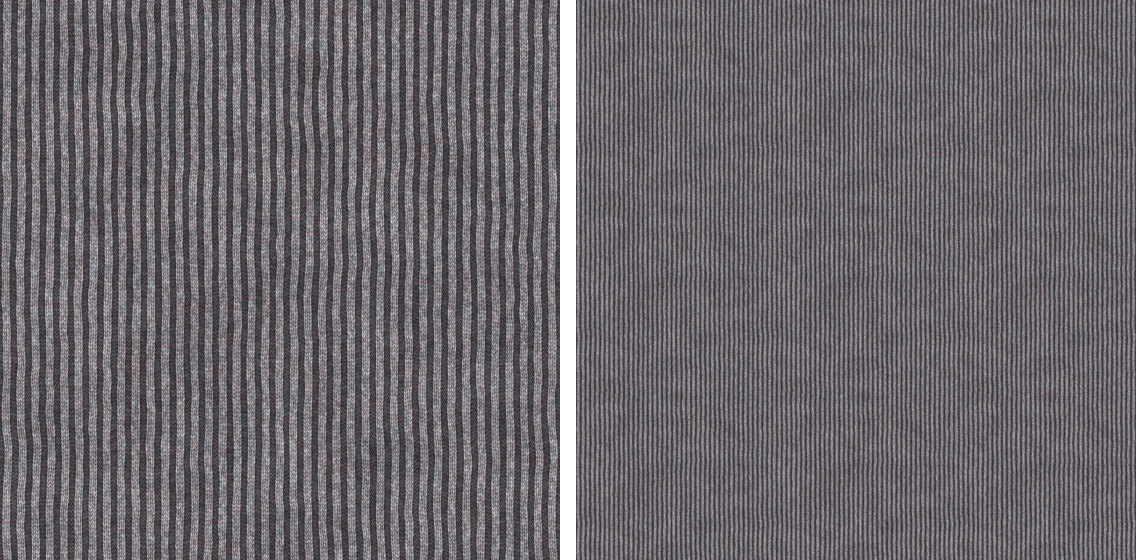
Left: one tile. Right: repeated 3 by 3.
Write a three.js fragment shader that draws this texture.

```glsl
// Ribbed grey knit: raised ribs of two stitch columns between dark purl valleys.
varying vec2 vUv;

const float TAU = 6.28319;
const float RIBS = 39.0;
const float ROWS = 144.0;
const float SAMPLE_SPREAD = 0.0005;
const vec3 YARN_TINT = vec3(0.006, -0.010, 0.010);
const vec3 HEATHER_TINT = vec3(0.030, -0.008, -0.012);

float hash(vec2 p) {
  vec3 q = fract(p.xyx * 0.1031);
  q += dot(q, q.yzx + 33.33);
  return fract((q.x + q.y) * q.z);
}

// Value noise that wraps after a whole number of cells.
float wrapNoise(vec2 uv, vec2 cells, float seed) {
  vec2 p = uv * cells;
  vec2 i = floor(p);
  vec2 f = p - i;
  f = f * f * (3.0 - 2.0 * f);
  vec2 lo = mod(i, cells) + seed;
  vec2 hi = mod(i + 1.0, cells) + seed;
  float bottom = mix(hash(lo), hash(vec2(hi.x, lo.y)), f.x);
  float top = mix(hash(vec2(lo.x, hi.y)), hash(hi), f.x);
  return mix(bottom, top, f.y);
}

float signedNoise(vec2 uv, vec2 cells, float seed) {
  return wrapNoise(uv, cells, seed) * 2.0 - 1.0;
}

// Two columns of V stitches; across runs from 0 to 1 over the rib.
float ribShade(float across, float row, float rib) {
  float column = across * 2.0;
  float side = fract(column) - 0.5;
  float legId = rib * 4.0 + floor(across * 4.0);
  float along = row - abs(side) * 1.5;
  float strand = smoothstep(0.0, 0.65, sin(TAU * abs(side)));
  float swell = 0.5 - 0.5 * cos(TAU * fract(along));
  float variation = hash(vec2(legId, mod(floor(along), ROWS))) - 0.5;
  return 0.31 + 0.38 * strand * (0.42 + 0.58 * swell) + 0.15 * variation;
}

// Interlocked purl bumps; across runs from 0 to 1 over the valley.
float valleyShade(float across, float row, float rib) {
  float along = row + 0.28 * cos(TAU * across * 2.0);
  float bump = 0.5 + 0.5 * cos(TAU * along);
  float variation = hash(vec2(rib + 211.0, mod(floor(along + 0.5), ROWS))) - 0.5;
  float shadow = smoothstep(0.0, 0.3, across) * smoothstep(1.0, 0.7, across);
  return 0.175 + 0.14 * bump * (0.5 + 0.5 * shadow) + 0.03 * shadow + 0.05 * variation;
}

vec3 knit(vec2 uv) {
  // Hand-made wobble of ribs and rows
  float sway = 0.0026 * signedNoise(uv, vec2(9.0, 11.0), 3.0)
             + 0.0012 * signedNoise(uv, vec2(26.0, 34.0), 17.0);
  float x = (uv.x + sway) * RIBS;
  float rib = mod(floor(x), RIBS);
  float offset = fract(x) - 0.5;
  float row = uv.y * ROWS + 0.5 * signedNoise(uv, vec2(39.0, 24.0), 41.0)
            + hash(vec2(rib, 7.0));

  // Raised rib over the recessed valley
  float halfWidth = 0.285 + 0.025 * signedNoise(uv, vec2(39.0, 30.0), 59.0);
  float ribMask = 1.0 - smoothstep(halfWidth - 0.035, halfWidth + 0.035, abs(offset));
  float ribAcross = clamp(offset / halfWidth * 0.5 + 0.5, 0.0, 0.999);
  float valleyAcross = (fract(offset + 1.0) - halfWidth) / (1.0 - 2.0 * halfWidth);
  float raised = ribShade(ribAcross, row, rib);
  float sunken = valleyShade(clamp(valleyAcross, 0.0, 1.0), row, floor(mod(x + 0.5, RIBS)));
  float shade = mix(sunken, raised, ribMask);

  // Heathered fibres and broad uneven dyeing
  float fibre = signedNoise(uv, vec2(380.0, 300.0), 83.0);
  float patches = signedNoise(uv, vec2(12.0, 16.0), 97.0);
  shade *= 1.0 + 0.18 * fibre + 0.06 * patches;
  float heather = signedNoise(uv, vec2(117.0, 72.0), 131.0);
  return vec3(shade) + YARN_TINT + HEATHER_TINT * heather * (0.3 + shade);
}

void main() {
  // Four nearby samples soften the fine stitch edges
  vec3 color = vec3(0.0);
  for (int i = 0; i < 4; i++) {
    float k = float(i);
    vec2 corner = vec2(mod(k, 2.0), floor(k * 0.5)) * 2.0 - 1.0;
    color += knit(vUv + corner * SAMPLE_SPREAD);
  }
  gl_FragColor = vec4(clamp(color * 0.25, 0.0, 1.0), 1.0);
}
```
